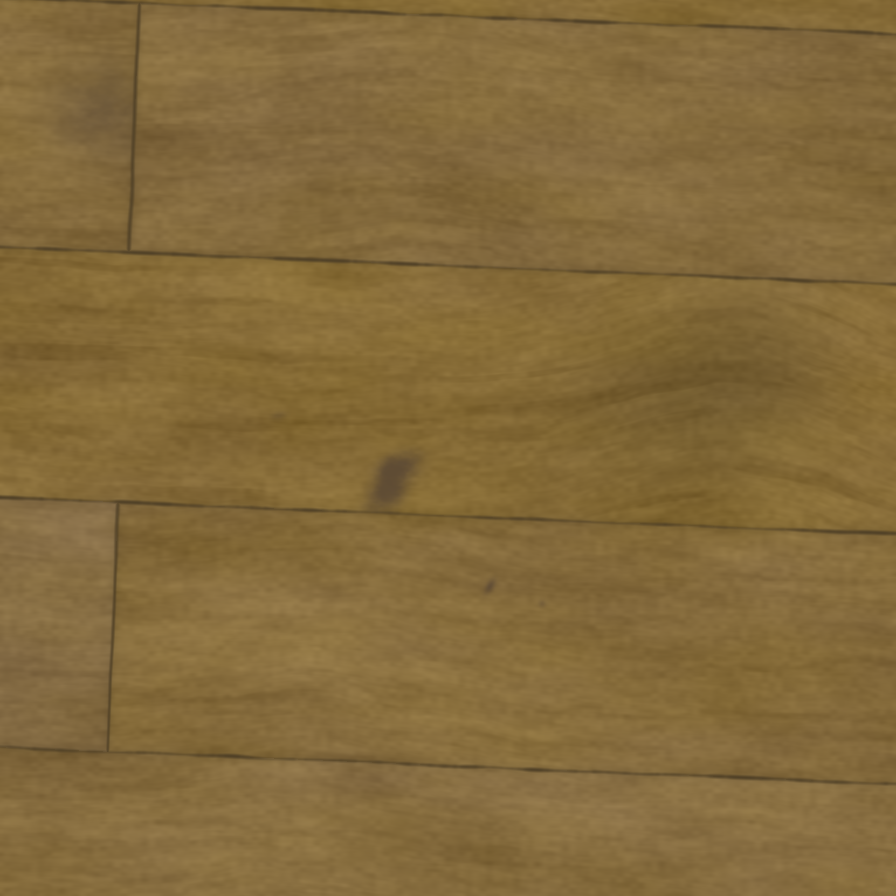
A Shadertoy shader for this texture:

```glsl
#define PLANK_HEIGHT 0.279
#define JOINT_X 0.156
#define SEAM_HALF_WIDTH 0.0009
#define ROW_SLOPE 0.041
#define JOINT_SLOPE 0.043
#define GRAIN_STRENGTH 0.145
#define GOLD vec3(0.530, 0.423, 0.207)
#define TAN vec3(0.523, 0.425, 0.268)
#define SEAM_COLOR vec3(0.31, 0.25, 0.15)
#define KNOT_COLOR vec3(0.35, 0.28, 0.205)

float hash(vec2 p) {
    vec3 q = fract(vec3(p.xyx) * 0.1031);
    q += dot(q, q.yzx + 33.33);
    return fract((q.x + q.y) * q.z);
}

float noise(vec2 p) {
    vec2 cell = floor(p), f = fract(p);
    f = f * f * (3.0 - 2.0 * f);
    return mix(mix(hash(cell), hash(cell + vec2(1, 0)), f.x),
               mix(hash(cell + vec2(0, 1)), hash(cell + vec2(1, 1)), f.x), f.y);
}

float fbm(vec2 p) {
    float sum = 0.0, amp = 0.5;
    for (int i = 0; i < 4; i++) {
        sum += amp * noise(p);
        p = p * 2.03 + 17.1;
        amp *= 0.5;
    }
    return sum / 0.9375;
}

// Soft elliptical spot, sheared along the plank
float spot(vec2 p, vec2 center, vec2 radius, float shear) {
    vec2 d = p - center;
    d.x += shear * d.y;
    d /= radius;
    return exp(-dot(d, d));
}

float seamLine(float d, float halfWidth, float pixel) {
    return 1.0 - smoothstep(0.0, halfWidth + pixel + 0.0018, d);
}

// Grain bends over broad arches, with fine streaks running along it
float woodGrain(vec2 p, float row, float plankId) {
    float arch = row == 1.0 ? 0.06 : 0.02;
    float archX = row == 1.0 ? 0.85 : 0.3 + 0.5 * hash(vec2(row, 4.0) + 7.0);
    vec2 g = p;
    g.y += arch * exp(-pow((p.x - archX) / 0.17, 2.0));
    g.y += 0.022 * (fbm(p * vec2(6.0, 12.0) + plankId) - 0.5);
    g += plankId * vec2(3.7, 1.3);
    float broad = fbm(g * vec2(3.0, 22.0)) - 0.5;
    float streaks = fbm(g * vec2(14.0, 85.0)) - 0.5;
    float fibers = noise(g * vec2(70.0, 240.0)) - 0.5;
    float dark = smoothstep(0.6, 0.9, noise(g * vec2(6.0, 85.0)));
    float lineWeight = row == 1.0 ? 0.22 : 0.12;
    return broad * 0.38 + streaks * 0.55 + fibers * 0.16 - dark * lineWeight;
}

void mainImage(out vec4 fragColor, in vec2 fragCoord) {
    vec2 uv = fragCoord / iResolution.xy;
    float pixel = 0.7 / iResolution.y;
    float down = 1.0 - uv.y;

    // Slightly tilted floor axes: x along the planks, y down across them
    vec2 p = vec2(uv.x + JOINT_SLOPE * down, down - ROW_SLOPE * uv.x);
    float rowPos = (p.y + 0.003) / PLANK_HEIGHT;
    float row = floor(rowPos);
    float jointed = 1.0 - mod(row, 2.0);
    float isLeft = jointed * step(p.x, JOINT_X);
    float plankId = row * 2.0 + isLeft + 5.0;

    // Plank tint
    float tanAmount = row == 1.0 ? 0.15 : row == 0.0 ? 0.65 : row == 2.0 ? 0.45 : 0.65;
    tanAmount = row < 0.0 ? 0.2 : tanAmount;
    tanAmount += isLeft * (row == 0.0 ? -0.1 : 0.5);
    vec3 color = mix(GOLD, TAN, tanAmount);

    // Grain, cloudy mottling and fine surface fuzz, shifting all channels alike
    float tone = GRAIN_STRENGTH * woodGrain(p, row, plankId);
    tone += 0.10 * (fbm(p * vec2(5.0, 9.0) + plankId * 2.3) - 0.5);
    tone += 0.035 * (noise(uv * vec2(130.0, 170.0)) - 0.5);
    color += tone * vec3(1.0, 0.95, 0.75);
    color.b += 0.04 * (fbm(p * vec2(8.0, 20.0) + 9.0) - 0.5);

    // Shaded swirl and golden glow beside it
    float inSwirlRow = row == 1.0 ? 1.0 : 0.0;
    float swirl = spot(p, vec2(0.83, 0.395), vec2(0.15, 0.11), 0.4);
    float glow = spot(p, vec2(0.99, 0.36), vec2(0.09, 0.12), 0.0);
    color *= 1.0 + inSwirlRow * (0.09 * glow - 0.15 * swirl);

    // Knots: a smoky one, a stained patch and small specks
    float ragged = 0.5 + fbm(p * vec2(40.0, 60.0));
    float knot = spot(p, vec2(0.456, 0.528), vec2(0.024, 0.036), 0.3);
    knot += 0.65 * spot(p, vec2(0.474, 0.499), vec2(0.026, 0.018), 0.5);
    knot = inSwirlRow * smoothstep(0.08, 1.15, knot * ragged) * 0.85;
    float stain = spot(p, vec2(0.125, 0.118), vec2(0.06, 0.055), 0.0);
    stain *= isLeft * (row == 0.0 ? 0.5 : 0.0) * ragged;
    float speck = spot(p, vec2(0.575, 0.632), vec2(0.005, 0.008), 0.4) * 0.75;
    speck += spot(p, vec2(0.331, 0.451), vec2(0.008, 0.005), 0.6) * 0.3;
    speck += spot(p, vec2(0.634, 0.649), vec2(0.004, 0.004), 0.0) * 0.35;
    color = mix(color, KNOT_COLOR, clamp(knot + stain + speck, 0.0, 0.85));

    // Seams between rows, and end joints in every other row
    float wander = 0.0016 * (noise(p * vec2(24.0, 24.0)) - 0.5);
    float rowDist = abs((fract(rowPos + 0.5) - 0.5) * PLANK_HEIGHT + wander);
    float jointDist = abs(p.x - JOINT_X + wander);
    float wear = fbm(p * vec2(30.0, 9.0) + 3.0);
    wear = smoothstep(0.25, 0.75, wear);
    float width = SEAM_HALF_WIDTH * (0.2 + 1.5 * wear);
    float seam = seamLine(rowDist, width, pixel) * (0.3 + 0.65 * wear);
    seam = max(seam, jointed * 0.75 * seamLine(jointDist, width, pixel));
    float shade = max(exp(-rowDist / 0.004), jointed * exp(-jointDist / 0.004));
    color *= 1.0 - 0.11 * shade;
    color = mix(color, SEAM_COLOR, seam);

    fragColor = vec4(color, 1.0);
}
```
